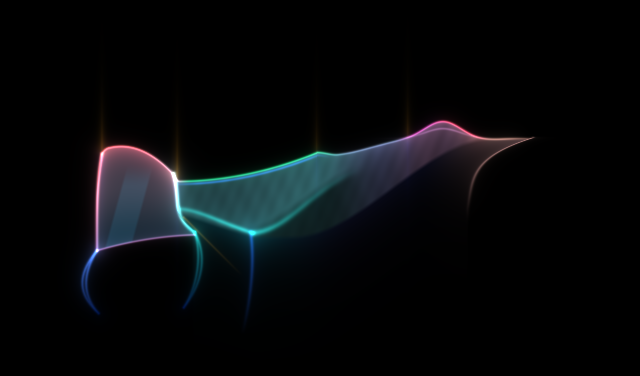
Write a WebGL 2 fragment shader that draws this background.

```glsl
#version 300 es
precision highp float;
// Glowing translucent veil with bright folded rims, drifting across black.
uniform vec2 u_resolution;
out vec4 fragColor;

const float HEIGHT = 4.5; // canvas height in scene units
const vec3 TEAL = vec3(0.08, 0.55, 0.52);
const vec3 BLUE = vec3(0.06, 0.2, 0.5);
const vec3 NIGHT = vec3(0.0, 0.03, 0.11);
const vec3 SALMON = vec3(0.88, 0.36, 0.4);
const vec3 MAUVE = vec3(0.46, 0.3, 0.46);
const vec3 PALE = vec3(0.8, 0.97, 1.0);
const vec3 AMBER = vec3(0.42, 0.27, 0.05);

float inside(float d, float soft) { return smoothstep(-soft, soft, d); }
float bell(float x, float width) { return exp(-x * x / (width * width)); }
float glow(float d, float width) {
  return bell(d, width) + 0.22 * exp(-abs(d) / (width * 4.0));
}

// Glowing cubic curve, tinted from start to end.
vec3 strand(vec2 p, mat4x2 controls, float width, vec3 tintA, vec3 tintB) {
  const float STEPS = 20.0;
  vec2 last = controls[0];
  float nearest = 1e3, along = 0.0;
  for (float i = 1.0; i <= STEPS; i++) {
    float t = i / STEPS, s = 1.0 - t;
    vec2 next = controls * vec4(s * s * s, 3.0 * s * s * t, 3.0 * s * t * t, t * t * t);
    vec2 span = next - last;
    float h = clamp(dot(p - last, span) / dot(span, span), 0.0, 1.0);
    float gap = length(p - last - span * h);
    if (gap < nearest) {
      nearest = gap;
      along = t + (h - 1.0) / STEPS;
    }
    last = next;
  }
  return mix(tintA, tintB, along) * glow(nearest, width);
}

// Height of the upper rim.
float rimHeight(float x) {
  float corner = max(1.3 - x, 0.0), reach = clamp(x - 2.1, 0.0, 1.7);
  float panel = 2.75 - 0.85 * (x - 1.45) * (x - 1.45) - 6.0 * corner * corner;
  float sheet = 2.33 + 0.12 * reach * reach - 0.03 * smoothstep(3.8, 4.05, x)
    + 0.17 * smoothstep(3.95, 4.9, x) + 0.03 * smoothstep(5.6, 6.3, x)
    + 0.23 * bell(x - 5.3, 0.32);
  return mix(panel, sheet, smoothstep(2.05, 2.17, x));
}

vec3 rimTint(float x) {
  vec3 c = mix(SALMON, vec3(0.62, 0.5, 0.56), smoothstep(1.6, 2.1, x));
  c = mix(c, vec3(0.1, 0.66, 0.4), smoothstep(2.1, 2.3, x));
  c = mix(c, vec3(0.32, 0.38, 0.48), smoothstep(3.7, 4.2, x));
  c = mix(c, vec3(0.66, 0.22, 0.56), smoothstep(4.7, 5.0, x));
  c = mix(c, vec3(0.8, 0.24, 0.36), smoothstep(5.1, 5.4, x));
  return mix(c, vec3(0.55, 0.4, 0.36), smoothstep(5.6, 5.9, x));
}

vec3 sheetTint(float x) {
  vec3 c = mix(vec3(0.13, 0.25, 0.27), vec3(0.18, 0.36, 0.38), smoothstep(2.4, 3.8, x));
  c = mix(c, vec3(0.25, 0.27, 0.39), smoothstep(3.8, 4.6, x));
  c = mix(c, vec3(0.38, 0.28, 0.38), smoothstep(4.5, 5.2, x));
  return mix(c, vec3(0.46, 0.33, 0.29), smoothstep(5.3, 6.0, x));
}

// Left panel: salmon top, slate base, slanted inner petal.
vec3 leftPanel(vec2 p, float rim) {
  float s = p.x - 1.16, hem = 1.5 + 0.29 * s - 0.11 * s * s;
  float left = 1.155 + 0.06 * smoothstep(2.1, 2.7, p.y);
  float right = 2.33 - 0.1 * (p.y - 1.82) - 0.18 * smoothstep(1.68, 1.95, p.y);
  float span = inside(p.x - left, 0.012) * inside(right - p.x, 0.012);
  float mask = span * inside(rim - p.y, 0.012) * inside(p.y - hem, 0.015);
  vec3 c = mix(vec3(0.1, 0.16, 0.21), vec3(0.23, 0.23, 0.28), smoothstep(1.6, 2.3, p.y));
  c += vec3(0.34, 0.08, 0.1) * exp(-max(rim - p.y, 0.0) / 0.16);
  float lean = p.x - 1.43 - 0.27 * (p.y - 1.6);
  c += vec3(0.01, 0.07, 0.09) * inside(0.15 - abs(lean), 0.02) * inside(2.4 - p.y, 0.15);
  return c * mask + vec3(0.38, 0.24, 0.38) * span * glow(p.y - hem, 0.014);
}

// Main sheet: lit above the fold, a dim layer below.
vec3 mainSheet(vec2 p, float rim) {
  float k = clamp((p.y - 2.0) / 0.85, 0.0, 1.0);
  float tail = 5.6 + 0.12 * k + 0.66 * k * k * k * k;
  float left = 2.31 - 0.2 * smoothstep(1.68, 2.05, p.y);
  float mask = inside(p.x - left, 0.02) * inside(tail - p.x, 0.015) * inside(rim - p.y, 0.012);
  float hem = mix(1.66, 2.84, smoothstep(3.5, 5.9, p.x)) + 0.33 * max(3.03 - p.x, 0.0);
  float fold = 1.7 + 0.78 * smoothstep(2.85, 4.45, p.x);
  float fade = 0.45 + 0.55 * exp(-max(rim - p.y, 0.0) / 0.3);
  float shade = mix(mix(0.32, 1.0, inside(p.y - fold, 0.1)), fade, smoothstep(3.9, 4.5, p.x));
  float weave = sin(p.x * 23.0 + 4.0 * sin(p.y * 3.0)) + sin(p.x * 41.0 - p.y * 17.0);
  vec3 c = sheetTint(p.x) * shade * (1.0 + 0.03 * weave) * inside(p.y - hem, 0.035);
  vec3 under = mix(vec3(0.02, 0.1, 0.13), vec3(0.03, 0.035, 0.09), smoothstep(3.0, 4.3, p.x));
  under = mix(under, vec3(0.26, 0.19, 0.2), smoothstep(5.0, 5.9, p.x));
  c += under * exp(-max(hem - p.y, 0.0) / 0.35) * inside(hem - p.y, 0.035);
  vec3 edge = vec3(0.36, 0.26, 0.25) * glow(tail - p.x, 0.02) * smoothstep(1.8, 2.7, p.y);
  return c * mask + edge * inside(2.86 - p.y, 0.015);
}

// Vertical streak: amber above its root, blue below.
vec3 streak(vec2 p, float x, float power) {
  float rise = p.y - rimHeight(x);
  vec3 tint = mix(vec3(0.03, 0.04, 0.2), AMBER, inside(rise, 0.1));
  return tint * power * exp(-abs(p.x - x) / 0.035 - abs(rise) / 0.32);
}

void main() {
  vec2 p = gl_FragCoord.xy / u_resolution.y * HEIGHT;
  float rim = rimHeight(p.x), slope = (rimHeight(p.x + 0.01) - rim) / 0.01;
  float gap = (p.y - rim) / sqrt(1.0 + slope * slope);
  vec3 color = leftPanel(p, rim) + mainSheet(p, rim);

  // Upper rim, blue echo and inner crest.
  float span = smoothstep(1.18, 1.25, p.x) * (1.0 - smoothstep(6.0, 6.4, p.x));
  color += rimTint(p.x) * 0.8 * glow(gap, 0.015) * span;
  color += BLUE * 0.9 * bell(gap + 0.035, 0.016) * inside(0.8 - abs(p.x - 3.0), 0.2);
  float crest = 2.84 + 0.12 * bell(p.x - 5.3, 0.3);
  color += MAUVE * 0.5 * bell(p.y - crest, 0.014) * bell(p.x - 5.3, 0.4);

  // Side threads and curled ends.
  color += strand(p, mat4x2(1.22, 2.66, 1.15, 2.3, 1.16, 1.9, 1.16, 1.5), 0.02, SALMON + 0.15, MAUVE);
  color += strand(p, mat4x2(2.08, 2.42, 2.16, 2.1, 2.06, 1.9, 2.33, 1.72), 0.023, PALE, TEAL);
  for (float w = 0.0; w < 0.1; w += 0.06) {
    color += strand(p, mat4x2(1.16, 1.5, 0.95 + w, 1.25, 0.9 + w, 1.0, 1.18, 0.75), 0.018, BLUE + 0.12, NIGHT);
    color += strand(p, mat4x2(2.33, 1.72, 2.46 - w, 1.5, 2.46 - w, 1.15, 2.2, 0.82), 0.018, TEAL * 0.65, NIGHT);
  }
  // Teal fold, hanging thread and amber ray.
  color += strand(p, mat4x2(2.15, 2.0, 2.4, 1.98, 2.6, 1.85, 3.03, 1.71), 0.028, TEAL * 0.45, TEAL * 0.8);
  color += strand(p, mat4x2(3.03, 1.71, 3.45, 1.75, 3.7, 2.2, 4.3, 2.48), 0.035, TEAL * 0.8, vec3(0));
  color += strand(p, mat4x2(3.0, 1.72, 3.05, 1.35, 3.0, 0.9, 2.9, 0.5), 0.022, BLUE * 0.9, vec3(0));
  color += strand(p, mat4x2(2.2, 1.9, 2.4, 1.7, 2.7, 1.4, 2.9, 1.2), 0.014, AMBER * 0.5, vec3(0));

  color += streak(p, 1.22, 0.7) + streak(p, 2.12, 1.0) + streak(p, 3.79, 0.4) + streak(p, 4.88, 0.45);
  fragColor = vec4(min(color, 1.0), 1.0);
}
```
